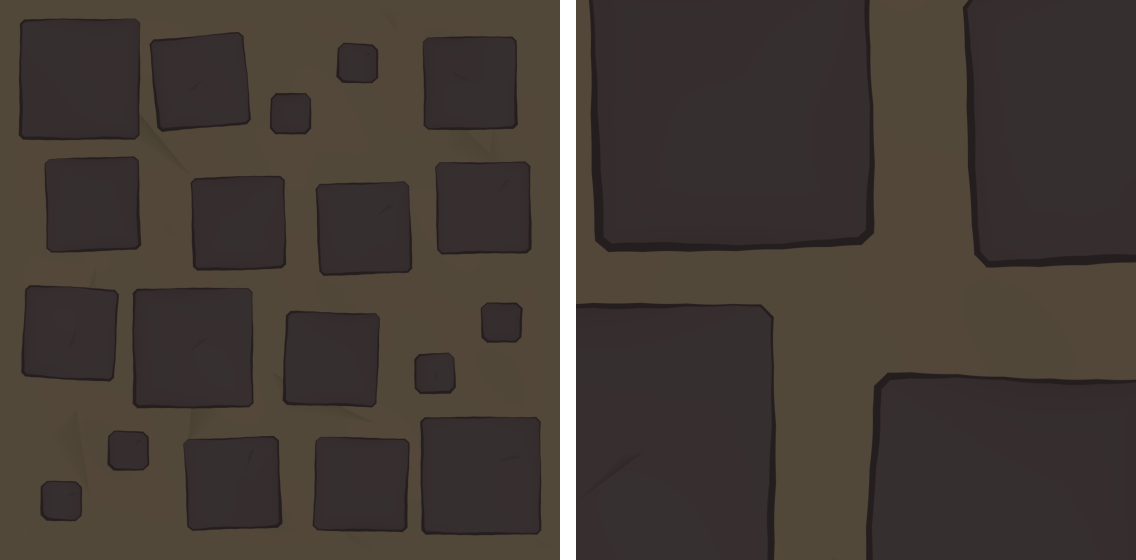
Left, the full canvas; right, a detail of the centre.
A WebGL 1 fragment shader for this texture:

```glsl
precision highp float;
// Flat dark paving stones of three sizes scattered over brown earth.
// Stones sit in wavy rows inside a plain margin, so tiles join on bare earth;
// each is a chamfered box with a chipped rim. Tapered creases mark the earth.

uniform vec2 u_resolution;

const float PI = 3.1415927;
const float TAU = 6.2831853;
const float GRID = 4.0;
const float MARGIN = 0.028;
const float PITCH = (1.0 - 2.0 * MARGIN) / GRID;
const float STONE_MARGIN = 0.034;
const float CREASE_GRID = 3.0;

const vec3 EARTH = vec3(0.322, 0.281, 0.223);
const vec3 EARTH_CREASE = vec3(0.276, 0.250, 0.188);
const vec3 STONE = vec3(0.213, 0.184, 0.184);
const vec3 STONE_EDGE = vec3(0.198, 0.160, 0.164);
const vec3 STONE_RIM = vec3(0.146, 0.116, 0.120);

struct Stone {
  float dist;
  vec2 local;
  vec2 halfSize;
  float seed;
};

float hash(vec2 p) {
  return fract(sin(dot(p, vec2(127.1, 311.7))) * 4375.85);
}

vec2 hash2(vec2 p) {
  return vec2(hash(p), hash(p + 19.3));
}

vec2 rotate(vec2 p, float angle) {
  float c = cos(angle), s = sin(angle);
  return vec2(c * p.x + s * p.y, c * p.y - s * p.x);
}

// Box with slightly rounded, cut corners.
float chamferBox(vec2 p, vec2 halfSize, float radius, float cut) {
  vec2 edge = abs(p) - halfSize;
  vec2 q = edge + radius;
  float box = length(max(q, 0.0)) + min(max(q.x, q.y), 0.0) - radius;
  return max(box, (edge.x + edge.y + cut) * 0.7071);
}

// Triangular crease along +x: crisp on its base line, fading sideways.
float crease(vec2 p, float len, float width, float soft) {
  float t = p.x / len;
  float w = width * min(t / 0.75, (1.0 - t) / 0.25);
  float fade = clamp(1.0 - p.y / max(w, 0.0001), 0.0, 1.0);
  return smoothstep(-soft, soft, p.y) * fade * smoothstep(0.0, soft, w);
}

// Smooth unevenness that wraps over the unit square.
float mottle(vec2 p) {
  return sin(TAU * (p.x + 2.0 * p.y) + 1.0) * 0.5
       + sin(TAU * (3.0 * p.x - p.y) + 2.3) * 0.3
       + sin(TAU * (5.0 * p.x + 4.0 * p.y)) * 0.2;
}

// Zero on the tile border, one inside.
float interior(vec2 p) {
  vec2 toBorder = min(p, 1.0 - p);
  return smoothstep(0.006, 0.06, min(toBorder.x, toBorder.y));
}

// Bends the rows and slides them in turn left and right.
vec2 bendRows(vec2 center, float row) {
  float slide = mod(row, 2.0) < 0.5 ? 0.035 : -0.035;
  center.x += slide * sin(PI * center.x);
  center.y += 0.024 * sin(PI * center.y) * sin(TAU * center.x + 1.0);
  return center;
}

// The stone of one cell; small stones come in pairs by folding the cell.
Stone cellStone(vec2 p, vec2 id) {
  float rank = mod((id.x + GRID * id.y) * 7.0, GRID * GRID);
  bool small = rank < 2.5;
  bool large = rank > 2.5 && rank < 5.5;
  float size = small ? 0.073 : (large ? 0.215 : 0.168);

  float reach = small ? 0.1 : size * (large ? 0.5 : 0.54);
  float room = max(PITCH - 2.0 * reach, 0.0);
  vec2 center = bendRows(MARGIN + (id + 0.5) * PITCH, id.y);
  center += (hash2(id + 3.7) - 0.5) * room * vec2(0.5, 0.3);
  center = clamp(center, reach + STONE_MARGIN, 1.0 - reach - STONE_MARGIN);
  vec2 q = p - center;
  if (small) {
    vec2 pairStep = vec2(0.060, hash(id) < 0.5 ? 0.045 : -0.045);
    float side = dot(q, pairStep) < 0.0 ? -1.0 : 1.0;
    q -= side * pairStep;
    id += side * 0.31;
  }

  float seed = hash(id + 8.1);
  float turn = 2.0 * hash(id + 5.2) - 1.0;
  q = rotate(q, turn * abs(turn) * (large ? 0.01 : 0.1));
  vec2 halfSize = 0.5 * size * vec2(1.0, 1.0 - 0.04 * seed * seed);
  q.x += q.y * (seed - 0.5) * 0.03;
  vec2 wave = sin(q.yx * vec2(53.0, 41.0) + seed * vec2(40.0, 57.0));
  vec2 nick = abs(sin(q.yx * vec2(90.0, 113.0) + seed * 31.0));
  float wobble = 0.0006 * (wave.x + wave.y) + 0.0005 * (nick.x + nick.y - 1.0);
  float cut = small ? 0.010 : 0.008;
  return Stone(chamferBox(q, halfSize, 0.006, cut) + wobble, q, halfSize, seed);
}

Stone nearestStone(vec2 p) {
  Stone best = Stone(1.0, vec2(0.0), vec2(1.0), 0.0);
  vec2 home = floor((p - MARGIN) / PITCH);
  for (int j = -1; j <= 1; j++) {
    for (int i = -1; i <= 1; i++) {
      vec2 id = clamp(home + vec2(float(i), float(j)), 0.0, GRID - 1.0);
      Stone s = cellStone(p, id);
      if (s.dist < best.dist) best = s;
    }
  }
  return best;
}

vec3 earthColor(vec2 p, float soft) {
  float shade = 0.0;
  for (int j = -1; j <= 1; j++) {
    for (int i = -1; i <= 1; i++) {
      vec2 cell = floor(p * CREASE_GRID) + vec2(float(i), float(j));
      vec2 id = mod(cell, CREASE_GRID) + 11.0;
      vec2 q = p - (cell + hash2(id)) / CREASE_GRID;
      q = rotate(q, TAU * hash(id + 4.4));
      float len = mix(0.13, 0.24, hash(id + 6.1));
      float strength = mix(0.35, 0.9, hash(id + 9.9));
      shade = max(shade, strength * crease(q, len, 0.055, soft));
    }
  }
  float inner = interior(p);
  return mix(EARTH + 0.003 * inner * mottle(p), EARTH_CREASE, inner * shade);
}

vec3 stoneColor(Stone s, vec2 p, float soft) {
  float depth = -s.dist;
  vec2 n = s.local / s.halfSize;
  // Reddish worn border, stronger on one side of each stone
  float worn = exp(-depth / 0.012) * (0.55 + 0.45 * sin(2.0 * n.x + s.seed * TAU));
  vec3 color = mix(STONE + 0.003 * mottle(p), STONE_EDGE, worn);
  // Small scratch on the face
  vec2 q = rotate(s.local - (s.seed - 0.5) * s.halfSize, s.seed * 17.0);
  float scratch = crease(q, s.halfSize.x * 0.45, 0.008, soft);
  color = mix(color, STONE_RIM, 0.4 * scratch * step(0.4, s.seed));
  // Dark chipped rim, heavier below and on one side
  float chip = sin(s.local.x * 51.0 + s.local.y * 37.0 + s.seed * 23.0);
  float rim = 0.0034 + 0.001 * chip - 0.001 * n.y + 0.001 * n.x * sin(s.seed * 40.0);
  float inside = smoothstep(rim - soft, rim + soft, depth);
  return mix(STONE_RIM, color, inside);
}

void main() {
  vec2 p = gl_FragCoord.xy / u_resolution;
  float soft = 0.8 / min(u_resolution.x, u_resolution.y);
  Stone s = nearestStone(p);
  float cover = 1.0 - smoothstep(-soft, soft, s.dist);
  vec3 color = mix(earthColor(p, soft), stoneColor(s, p, soft), cover);
  gl_FragColor = vec4(color, 1.0);
}
```
